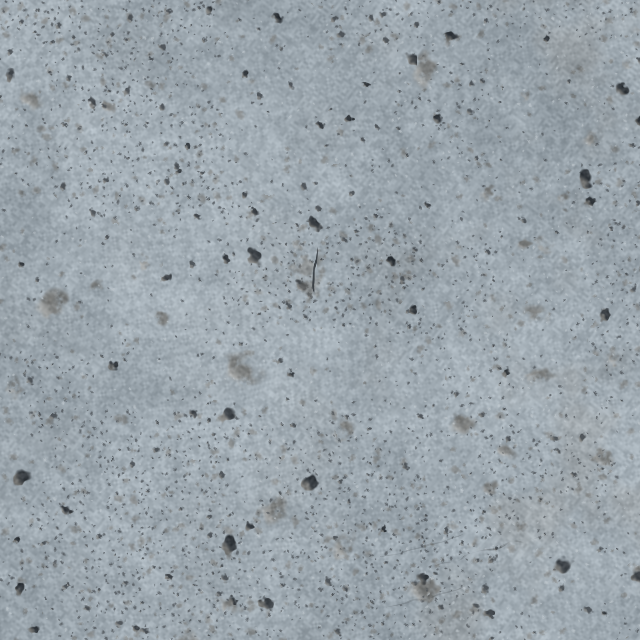
This texture is drawn by a Shadertoy shader. Its source:

```glsl
// Weathered blue-grey concrete with scattered pores, tan dents, pale specks and a small crack.

const vec3 CONCRETE = vec3(0.624, 0.667, 0.698);
const vec3 PORE_SHADOW = vec3(0.20, 0.22, 0.24);
const vec3 PORE_FLOOR = vec3(0.47, 0.47, 0.46);
const vec3 DENT_TAN = vec3(0.57, 0.57, 0.56);
const vec3 SPECK_PALE = vec3(0.77, 0.80, 0.82);

const float FINE_GRAIN = 0.105;
const float COARSE_GRAIN = 0.06;
const float PATCHES = 0.09;
const float MOTTLE = 0.11;
const float EDGE_BLUR = 0.0013;
const vec2 LIT_SIDE = vec2(-0.75, -0.66);
const mat2 GRAIN_TURN = mat2(0.8, 0.6, -0.6, 0.8);

float hash(vec2 p) {
    return fract(sin(dot(p, vec2(127.1, 311.7))) * 43758.5453);
}

vec2 hash2(vec2 p) {
    return vec2(hash(p), hash(p + 57.3));
}

float noise(vec2 p) {
    vec2 i = floor(p), f = fract(p);
    f = f * f * (3.0 - 2.0 * f);
    return mix(mix(hash(i), hash(i + vec2(1, 0)), f.x),
               mix(hash(i + vec2(0, 1)), hash(i + vec2(1, 1)), f.x), f.y);
}

float fbm(vec2 p) {
    float sum = 0.0, weight = 0.5;
    for (int i = 0; i < 4; i++) {
        sum += weight * noise(p);
        p = GRAIN_TURN * p * 2.03 + 19.1;
        weight *= 0.5;
    }
    return sum / 0.9375;
}

// Irregular pits, one per chosen cell: x is coverage, y is how lit the pit is.
// Radii are in cells; softness is a share of the radius.
vec2 pits(vec2 uv, float cells, float density, vec2 radii, float softness, float seed) {
    vec2 q = uv * cells, result = vec2(0.0);
    float blur = max(EDGE_BLUR, 0.6 / iResolution.y) * cells;
    for (int y = -1; y <= 1; y++)
    for (int x = -1; x <= 1; x++) {
        vec2 cell = floor(q) + vec2(x, y);
        vec2 place = hash2(cell + seed), kind = hash2(cell + seed + 131.7);
        if (kind.x > density) continue;
        vec2 d = q - cell - place;
        float radius = mix(radii.x, radii.y, kind.y * kind.y);
        float angle = 6.2832 * hash(cell + seed + 71.9);
        vec2 turned = mat2(cos(angle), sin(angle), -sin(angle), cos(angle)) * d;
        float ragged = noise(d / radius * 1.6 + place * 90.0) - 0.5;
        float dist = length(turned * vec2(0.9, 1.3)) + ragged * radius * 0.9 - radius;
        float edge = blur + softness * radius;
        float cover = 1.0 - smoothstep(-edge, edge, dist);
        float lit = smoothstep(-0.1, 0.75, dot(d, LIT_SIDE) / radius + ragged * 0.6);
        if (cover > result.x) result = vec2(cover, lit);
    }
    return result;
}

// Thin line from a to b, tapered at its ends.
float crack(vec2 p, vec2 a, vec2 b, float width) {
    vec2 ab = b - a;
    float t = clamp(dot(p - a, ab) / dot(ab, ab), 0.0, 1.0);
    float bend = (noise(p * 45.0) - 0.5) * 0.007;
    float dist = length(p - a - ab * t + vec2(bend, -bend));
    return 1.0 - smoothstep(0.0, EDGE_BLUR, dist - width * sin(3.1416 * t));
}

void mainImage(out vec4 fragColor, in vec2 fragCoord) {
    vec2 uv = fragCoord / iResolution.y;
    float right = smoothstep(0.35, 0.85, uv.x);

    // Grainy surface with broad mottling and smaller patches
    float tone = FINE_GRAIN * (noise(GRAIN_TURN * uv * 250.0) - 0.5)
               + COARSE_GRAIN * (noise(GRAIN_TURN * uv * 105.0 + 31.0) - 0.5)
               + PATCHES * (fbm(uv * 21.0 + 11.0) - 0.5)
               + MOTTLE * (fbm(uv * 5.0) - 0.5);
    vec3 color = CONCRETE + tone;
    float warmth = smoothstep(0.5, 0.8, fbm(uv * 10.0 + 43.0));
    color = mix(color, DENT_TAN + tone, warmth * (0.05 + 0.25 * right));

    // Shallow tan dents, more frequent on the right, shaded from the upper right
    vec2 dent = pits(uv, 11.0, 0.2 + 0.3 * right, vec2(0.1, 0.28), 0.35, 5.0);
    float broken = smoothstep(0.3, 0.6, fbm(uv * 50.0));
    vec3 dentColor = mix(DENT_TAN - 0.13, DENT_TAN + 0.08, dent.y) + tone;
    color = mix(color, dentColor, dent.x * broken * 0.8);

    // Pale mineral specks
    vec2 speck = pits(uv, 75.0, 0.1 + 0.1 * right, vec2(0.07, 0.2), 0.3, 17.0);
    color = mix(color, SPECK_PALE, speck.x * 0.6);

    // Clustered smudges, pinholes, middling pores and deep cavities
    float cluster = smoothstep(0.35, 0.65, fbm(uv * 7.0 + 83.0));
    vec2 smudge = pits(uv, 58.0, 0.1 + 0.3 * cluster, vec2(0.12, 0.38), 0.5, 67.0);
    color = mix(color, PORE_FLOOR + tone, smudge.x * 0.6);
    vec2 pinhole = pits(uv, 110.0, 0.06 + 0.34 * cluster, vec2(0.1, 0.3), 0.25, 29.0);
    color = mix(color, PORE_SHADOW + 0.1, pinhole.x * 0.75);
    vec2 pore = pits(uv, 38.0, 0.1 + 0.26 * cluster, vec2(0.06, 0.23), 0.2, 41.0);
    color = mix(color, mix(PORE_SHADOW + 0.06, PORE_FLOOR + 0.02, pore.y), pore.x * 0.85);
    vec2 cavity = pits(uv, 13.0, 0.34 - 0.12 * right, vec2(0.06, 0.19), 0.15, 53.0);
    color = mix(color, mix(PORE_SHADOW, PORE_FLOOR, cavity.y) + tone, cavity.x * 0.95);

    // Chipped crack near the middle
    float chip = length((uv - vec2(0.479, 0.575)) * vec2(1.5, 0.7)) + 0.06 * (fbm(uv * 60.0) - 0.5);
    color = mix(color, DENT_TAN - 0.07 + 2.0 * tone, 0.6 * (1.0 - smoothstep(0.012, 0.032, chip)));
    color = mix(color, PORE_SHADOW, 0.9 * crack(uv, vec2(0.488, 0.53), vec2(0.496, 0.622), 0.0012));

    // Faint scratches at the lower right
    for (int i = 0; i < 4; i++) {
        vec2 start = vec2(0.58, 0.03) + vec2(0.28, 0.12) * hash2(vec2(i, 9));
        float scratch = crack(uv, start, start + vec2(0.13, 0.035), 0.0008);
        color = mix(color, color * 0.8, scratch * 0.6);
    }

    fragColor = vec4(clamp(color, 0.0, 1.0), 1.0);
}
```
